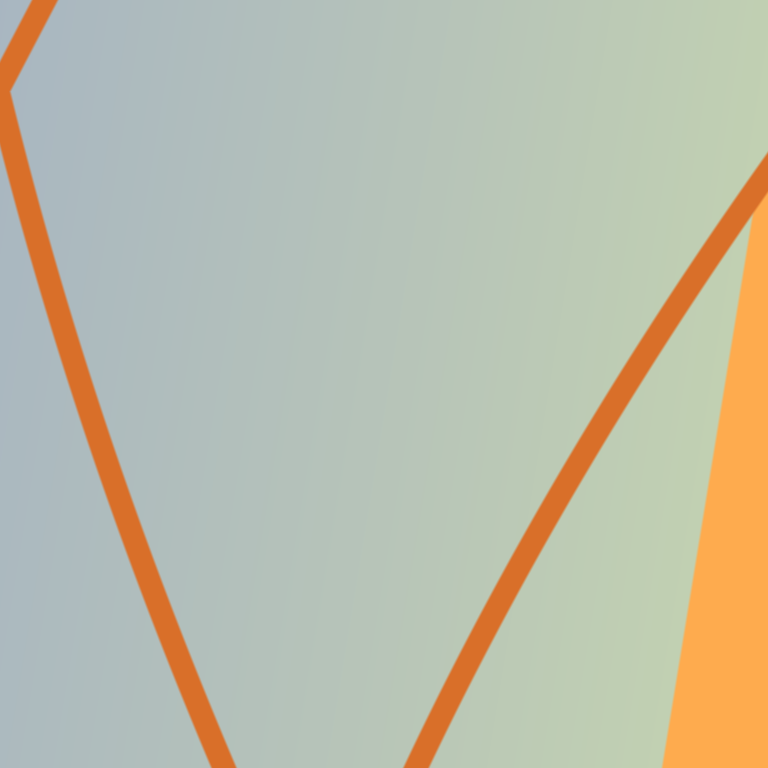
A WebGL 2 fragment shader for this background:

```glsl
#version 300 es
precision highp float;

uniform vec2 u_resolution;
out vec4 outColor;

const vec3 HAZE_BLUE = vec3(0.668, 0.722, 0.752);
const vec3 HAZE_GREY = vec3(0.715, 0.766, 0.724);
const vec3 HAZE_GREEN = vec3(0.762, 0.822, 0.694);
const vec3 WEDGE_ORANGE = vec3(0.995, 0.670, 0.305);
const vec3 LINE_RUST = vec3(0.852, 0.435, 0.160);

const float TILT = 0.164;            // lean of the gradient and the wedge
const float WEDGE_FOOT = 0.862;      // where the wedge meets the lower edge
const float LINE_HALF_WIDTH = 0.015;
const float SOFTNESS = 0.0022;

// Curves as x = a + b*y + c*y*y
const vec3 LEFT_CURVE = vec3(0.2917, -0.4244, 0.1031);
const vec3 LEFT_BRANCH = vec3(-0.4634, 0.522, 0.0);
const vec3 RIGHT_CURVE = vec3(0.5417, 0.4731, 0.1514);

// Signed distance to a curve, positive on its right
float curveSide(vec2 p, vec3 k) {
    float x = k.x + p.y * (k.y + p.y * k.z);
    float slope = k.y + 2.0 * k.z * p.y;
    return (p.x - x) / sqrt(1.0 + slope * slope);
}

float coverage(float d, float soft) {
    return smoothstep(-soft, soft, d);
}

vec3 hazeGradient(vec2 p) {
    float g = clamp(p.x - TILT * (p.y - 0.5), -0.1, 1.1);
    return g < 0.5 ? mix(HAZE_BLUE, HAZE_GREY, g * 2.0)
                   : mix(HAZE_GREY, HAZE_GREEN, min(g * 2.0 - 1.0, 1.0));
}

void main() {
    vec2 p = gl_FragCoord.xy / u_resolution;
    float soft = max(SOFTNESS, 0.75 / min(u_resolution.x, u_resolution.y));

    // Left pair of lines joins in a mitred corner
    float leftSide = min(curveSide(p, LEFT_CURVE), curveSide(p, LEFT_BRANCH));
    float rightSide = curveSide(p, RIGHT_CURVE);

    // Wedge lies right of its slanted edge and below the right curve
    float wedgeSide = curveSide(p, vec3(WEDGE_FOOT, TILT, 0.0));
    float wedge = coverage(min(wedgeSide, rightSide), soft);

    float lineDistance = min(abs(leftSide), abs(rightSide));
    float line = coverage(LINE_HALF_WIDTH - lineDistance, soft);

    vec3 color = hazeGradient(p);
    color = mix(color, WEDGE_ORANGE, wedge);
    color = mix(color, LINE_RUST, line);
    outColor = vec4(color, 1.0);
}
```
